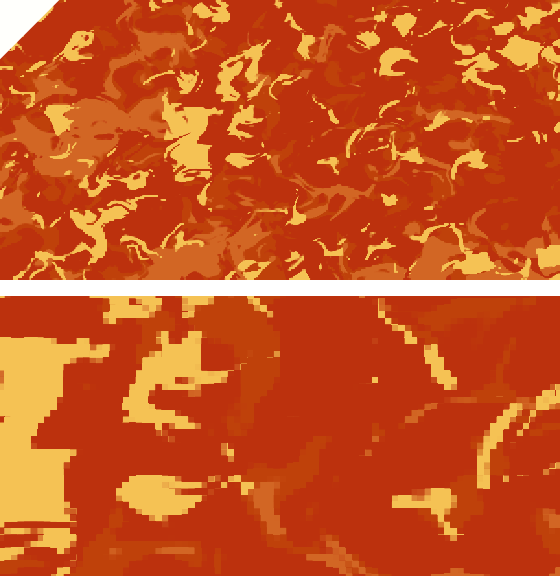
Top, the full canvas; bottom, a detail of the centre.
This texture is drawn by a Shadertoy shader. Its source:

```glsl
// Ragged camouflage of yellow flecks and orange patches on a rust red ground,
// with one white cut corner. Thresholded gradient noise is sampled on a coarse
// block grid, so that every patch gets small stair-stepped edges.

#define BLOCKS 128.0               // blocks per canvas height
#define FLECK_SCALE vec2(7.5, 10.5) // noise cells per canvas height
#define PATCH_SCALE vec2(6.0, 7.5)
#define CLUSTER_SCALE 2.3
#define FLECK_TILT 0.35            // radians, rising to the right
#define WARP 0.22
#define FLECK_LEVEL 1.09           // levels in standard deviations
#define PATCH_LEVEL 1.04
#define SHADE_LEVEL 0.50
#define SOFTNESS 0.11
#define CORNER 0.212               // leg of the cut corner

const vec3 RUST   = vec3(0.738, 0.193, 0.050);
const vec3 BROWN  = vec3(0.750, 0.255, 0.040);
const vec3 ORANGE = vec3(0.825, 0.400, 0.140);
const vec3 YELLOW = vec3(0.960, 0.762, 0.330);
const vec3 WHITE  = vec3(1.000, 1.000, 0.990);

// Random gradient in the square from -1 to 1
vec2 hashGradient(vec2 cell) {
    vec3 h = fract(cell.xyx * vec3(0.1031, 0.1030, 0.0973));
    h += dot(h, h.yzx + 33.33);
    return 2.0 * fract((h.xx + h.yz) * h.zy) - 1.0;
}

// Gradient noise scaled to roughly unit variance
float noise(vec2 p) {
    vec2 i = floor(p), f = fract(p);
    vec2 w = f * f * (3.0 - 2.0 * f);
    vec2 e = vec2(1.0, 0.0);
    float a = dot(hashGradient(i), f);
    float b = dot(hashGradient(i + e.xy), f - e.xy);
    float c = dot(hashGradient(i + e.yx), f - e.yx);
    float d = dot(hashGradient(i + e.xx), f - e.xx);
    return 5.8 * mix(mix(a, b, w.x), mix(c, d, w.x), w.y);
}

// Three warped octaves; the squared weights add up to one
float raggedNoise(vec2 p) {
    p += WARP * vec2(noise(p * 1.3 + 17.3), noise(p * 1.3 + 51.7));
    float sum = 0.0, weight = 0.8;
    for (int octave = 0; octave < 3; octave++) {
        sum += weight * noise(p);
        p = p * 2.07 + vec2(13.7, 29.1);
        weight *= 0.64;
    }
    return sum;
}

float coverage(float field, float level) {
    return smoothstep(level - SOFTNESS, level + SOFTNESS, field);
}

// Snap to block centres, with a one pixel blend across the seams
vec2 snapToBlocks(vec2 p) {
    vec2 s = p * BLOCKS;
    vec2 seam = floor(s + 0.5);
    float pixel = BLOCKS / iResolution.y;
    return (seam + clamp((s - seam) / pixel, -0.5, 0.5)) / BLOCKS;
}

void mainImage(out vec4 fragColor, in vec2 fragCoord) {
    vec2 p = fragCoord / iResolution.y;
    vec2 q = snapToBlocks(p);

    // Broad fields gather the patches and flecks into loose groups
    float patchCluster = noise(q * CLUSTER_SCALE + 71.4);
    float fleckCluster = noise(q * CLUSTER_SCALE + 38.6);

    // Brown shading and orange patches
    float patches = 0.8 * raggedNoise(q * PATCH_SCALE + 90.2) + 0.6 * patchCluster;
    float shades = 0.75 * patches + 0.66 * raggedNoise(q * PATCH_SCALE + 140.8);
    vec3 color = mix(RUST, BROWN, coverage(shades, SHADE_LEVEL));
    color = mix(color, ORANGE, coverage(patches, PATCH_LEVEL));

    // Tilted yellow flecks
    float c = cos(FLECK_TILT), s = sin(FLECK_TILT);
    vec2 along = vec2(c * q.x + s * q.y, c * q.y - s * q.x);
    float flecks = 0.9 * raggedNoise(along * FLECK_SCALE + 205.5) + 0.43 * fleckCluster;
    color = mix(color, YELLOW, coverage(flecks, FLECK_LEVEL));

    // White upper left corner, cut on the diagonal
    float cut = (p.x + 1.0 - p.y - CORNER) * inversesqrt(2.0);
    color = mix(color, WHITE, clamp(0.5 - cut * iResolution.y, 0.0, 1.0));

    fragColor = vec4(color, 1.0);
}
```
